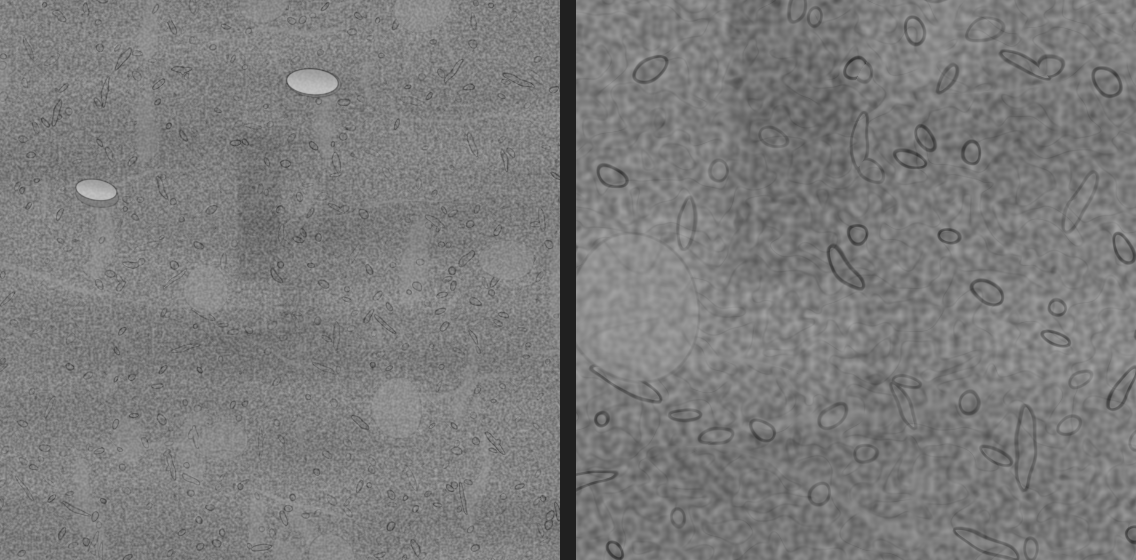
Left, the full canvas; right, a detail of the centre.
A WebGL 2 fragment shader for this texture:

```glsl
#version 300 es
precision highp float;
// Grey micrograph-like tissue: fine grain over faint horizontal bands and tiles,
// pale streaks, round cells, and scattered organelles with thin dark outlines.
// Shapes are hashed ellipses bent by gradient noise; all lengths are canvas units.
uniform vec2 u_resolution;
out vec4 fragColor;

const float BASE_TONE = 0.512;
const float BAND_DEPTH = 0.055;
const float TILE_DEPTH = 0.075;
const float GRAIN_FINE = 0.135;
const float GRAIN_COARSE = 0.085;
const float PALE_LIFT = 0.036;
const float OUTLINE_DEPTH = 0.19;
const float OUTLINE_WIDTH = 0.0009;
const vec2 DARK_CENTER = vec2(0.46, 0.53);
const vec2 DARK_SPREAD = vec2(0.12, 0.22);
const vec2 LUMEN_A = vec2(0.558, 0.854);
const vec2 LUMEN_B = vec2(0.172, 0.661);
const vec2 LUMEN_RADII = vec2(0.046, 0.023);

vec2 hash2(vec2 p) {
    vec3 q = fract(p.xyx * vec3(0.1031, 0.1030, 0.0973));
    q += dot(q, q.yzx + 33.33);
    return fract((q.xx + q.yz) * q.zy);
}

float cornerSlope(vec2 corner, vec2 offset) {
    float angle = 6.2832 * hash2(corner).x;
    return dot(vec2(cos(angle), sin(angle)), offset);
}

float gradientNoise(vec2 p) {
    vec2 i = floor(p), f = p - i;
    vec2 u = f * f * f * (f * (f * 6.0 - 15.0) + 10.0);
    vec2 e = vec2(1.0, 0.0);
    return mix(mix(cornerSlope(i, f), cornerSlope(i + e, f - e), u.x),
               mix(cornerSlope(i + e.yx, f - e.yx), cornerSlope(i + 1.0, f - 1.0), u.x), u.y);
}

vec2 flow(vec2 p, float frequency) {
    return vec2(gradientNoise(p * frequency), gradientNoise(p * frequency + 31.7));
}

// Flat tiles with narrow blended seams
float tiles(vec2 p) {
    vec2 i = floor(p), u = smoothstep(0.44, 0.56, p - i);
    return mix(mix(hash2(i).x, hash2(i + vec2(1, 0)).x, u.x),
               mix(hash2(i + vec2(0, 1)).x, hash2(i + 1.0).x, u.x), u.y);
}

vec2 rotate(vec2 p, float angle) {
    float c = cos(angle), s = sin(angle);
    return vec2(c * p.x + s * p.y, c * p.y - s * p.x);
}

float ellipse(vec2 p, vec2 radii) {
    float k = length(p / radii);
    return k * (k - 1.0) / max(length(p / (radii * radii)), 1e-4);
}

// Union of jittered ellipses, one chance per grid cell: x = distance, y = random
vec2 scatter(vec2 p, float cells, float density, vec2 rMin, vec2 rMax, float tilt, float seed) {
    vec2 nearest = vec2(1.0, 0.0);
    vec2 home = floor(p * cells);
    for (int j = -1; j <= 1; j++) {
        for (int i = -1; i <= 1; i++) {
            vec2 id = home + vec2(i, j);
            vec2 pick = hash2(id + seed + 41.7);
            if (pick.x > density) continue;
            vec2 q = p - (id + hash2(id + seed)) / cells;
            q = rotate(q, tilt * (2.0 * pick.y - 1.0));
            float d = ellipse(q, mix(rMin, rMax, hash2(id + seed + 17.3)));
            if (d < nearest.x) nearest = vec2(d, fract(pick.y * 7.31));
        }
    }
    return nearest;
}

float fill(float d, float blur) { return 1.0 - smoothstep(-blur, blur, d); }

void main() {
    float px = 1.0 / u_resolution.y;
    vec2 p = gl_FragCoord.xy * px;
    vec2 bend = flow(p, 9.0), ragged = flow(p, 45.0);

    // Uneven exposure: bands and a darker block of tiles
    float tone = BASE_TONE + BAND_DEPTH * gradientNoise(p * vec2(1.3, 9.0) + 5.2);
    tone += 0.5 * BAND_DEPTH * gradientNoise(p * vec2(3.0, 27.0));
    vec2 away = (p - DARK_CENTER) / DARK_SPREAD;
    tone -= TILE_DEPTH * tiles(p * vec2(13.0, 11.0) + 3.0) * (0.12 + exp(-dot(away, away)));

    // Pale streaks: upright patches and long thin fibres
    float patches = scatter(p + 0.035 * bend + 0.012 * ragged, 6.0, 0.38,
                            vec2(0.008, 0.03), vec2(0.023, 0.09), 0.25, 110.0).x;
    float fibres = scatter(p + 0.03 * bend + 0.002 * ragged, 5.0, 0.5,
                           vec2(0.06, 0.002), vec2(0.17, 0.005), 0.35, 230.0).x;
    float twigs = scatter(p + 0.03 * bend + 0.003 * ragged, 9.0, 0.3,
                          vec2(0.003, 0.02), vec2(0.006, 0.06), 0.7, 310.0).x;
    float pale = max(0.9 * fill(patches, 0.005), max(fill(fibres, 0.002), 0.8 * fill(twigs, 0.002)));

    // Large round cells with faint rims and inner folds
    float cell = scatter(p + 0.012 * bend, 4.0, 0.36, vec2(0.035), vec2(0.058, 0.052), 0.5, 470.0).x;
    float inside = fill(cell, 0.002);
    float fold = 1.0 - smoothstep(0.0, 0.035, abs(gradientNoise(p * 17.0 + bend)));
    pale = max(pale, 0.8 * inside);
    tone += PALE_LIFT * pale + 0.012 * fill(cell - 0.012, 0.006);
    tone -= 0.045 * fill(abs(cell) - 0.0008, px) + 0.025 * inside * fold;

    // Grain, membranes and dark specks
    float grain = GRAIN_FINE * gradientNoise(p * 210.0) + GRAIN_COARSE * gradientNoise(p * 115.0 + 9.0);
    float membrane = 1.0 - smoothstep(0.0, 0.09, abs(gradientNoise(p * vec2(52.0, 70.0) + ragged)));
    float speck = smoothstep(0.36, 0.55, gradientNoise(p * 85.0 + 60.0));
    tone += grain * mix(1.0, 0.6, pale) - (0.03 * membrane + 0.07 * speck) * (1.0 - pale);

    // Outlined organelles: small ovals and longer bent bodies
    vec2 bent = p + 0.004 * ragged;
    vec2 ovals = scatter(bent, 30.0, 0.4, vec2(0.004, 0.003), vec2(0.011, 0.006), 1.3, 590.0);
    vec2 rods = scatter(bent + 0.012 * bend, 15.0, 0.3, vec2(0.010, 0.003), vec2(0.028, 0.006), 1.6, 730.0);
    vec2 organelle = ovals.x < rods.x ? ovals : rods;
    float shown = 1.0 - inside;
    float rim = fill(abs(organelle.x) - OUTLINE_WIDTH, px);
    tone += shown * 0.018 * fill(organelle.x - 0.003, 0.002);
    tone -= shown * 0.035 * organelle.y * fill(organelle.x, px);
    tone -= shown * OUTLINE_DEPTH * mix(0.45, 1.0, organelle.y) * rim;

    // Two bright open vessels over a grey lower lip
    for (int i = 0; i < 2; i++) {
        float k = float(i);
        vec2 q = rotate(p - mix(LUMEN_A, LUMEN_B, k), -0.08 - 0.08 * k);
        vec2 radii = LUMEN_RADII * (1.0 - 0.2 * k);
        float d = ellipse(q, radii);
        float lip = ellipse(q + vec2(-0.003, 0.008 * k + 0.002), radii + 0.002);
        float glow = mix(0.74, 0.62, smoothstep(-0.6, 0.9, q.y / radii.y));
        tone = mix(tone, 0.49 + 0.5 * grain, fill(lip, px));
        tone -= 0.1 * fill(abs(lip) - OUTLINE_WIDTH, px);
        tone = mix(tone, glow + 0.3 * grain, fill(d, px));
        tone -= 0.22 * fill(abs(d) - OUTLINE_WIDTH, px);
    }
    fragColor = vec4(vec3(clamp(tone, 0.0, 1.0)), 1.0);
}
```
